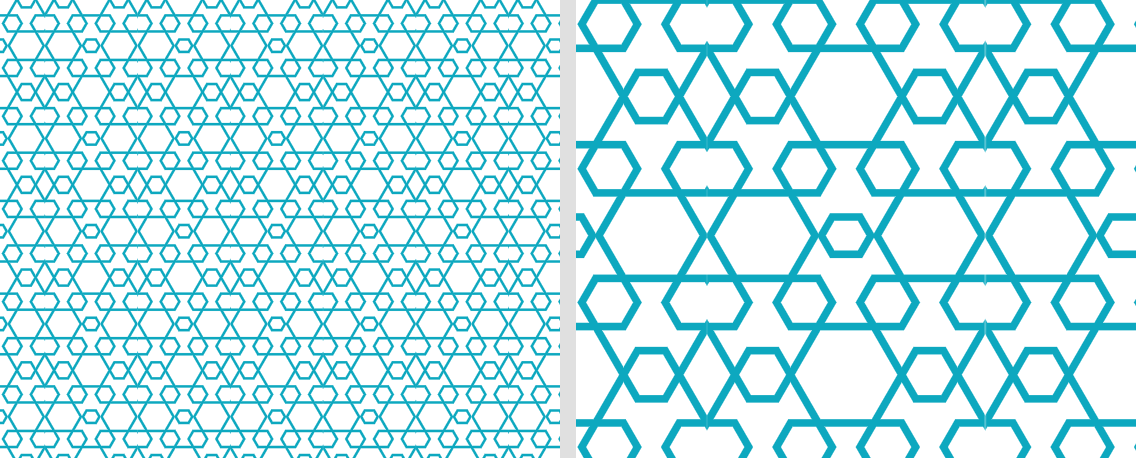
Left: the whole. Right: its middle third, enlarged.
A Shadertoy shader for this pattern:

```glsl
// Teal line lattice: large hexagons on a triangular grid with a small hexagon
// between each pair of neighbours. The grid is cut to a square tile and mirrored,
// so motifs are cropped at the seams, where a faint pale slit shows.

const vec3  INK        = vec3(0.05, 0.66, 0.75);
const vec3  PAPER      = vec3(1.0);
const float TILE_WIDTH = 0.16563;              // tile side / canvas width
const vec2  ORIGIN     = vec2(0.4113, 0.4878); // a tile corner, in canvas widths
const float TILE_UNITS = 10.0;                 // tile side in small hexagon radii
const float SMALL_R    = 1.0;
const float LARGE_R    = 2.0;
const float LINE_WIDTH = 0.272;
const float SLIT_WIDTH = 0.07;
const float SLIT_FADE  = 0.6;
const float EDGE_SOFT  = 1.1;                  // antialiasing width in pixels
const float SIN60      = 0.8660254;
const vec2  GRID       = vec2(6.0, 12.0 * SIN60); // rectangular period of the lattice

float hash(float n) {
    return fract(sin(n * 127.1) * 43758.5453);
}

// Distance to the outline of a hexagon with corners on the x axis
float hexOutline(vec2 p, float radius) {
    p = abs(p);
    return abs(max(p.y, p.x * SIN60 + p.y * 0.5) - radius * SIN60);
}

// Offset from the nearest point of a rectangular grid
vec2 repeatAt(vec2 p, vec2 centre, vec2 period) {
    p -= centre;
    return p - period * floor(p / period + 0.5);
}

// Distance to the whole line work, measured from a large hexagon's centre
float lattice(vec2 p) {
    vec2 halfGrid = GRID * 0.5;
    float large = min(hexOutline(repeatAt(p, vec2(0.0), GRID), LARGE_R),
                      hexOutline(repeatAt(p, halfGrid, GRID), LARGE_R));
    float level = min(hexOutline(repeatAt(p, vec2(halfGrid.x, 0.0), GRID), SMALL_R),
                      hexOutline(repeatAt(p, vec2(0.0, halfGrid.y), GRID), SMALL_R));
    float slanted = hexOutline(repeatAt(p, halfGrid * 0.5, halfGrid), SMALL_R);
    return min(large, min(level, slanted));
}

void mainImage(out vec4 fragColor, in vec2 fragCoord) {
    float scale = TILE_UNITS / TILE_WIDTH;
    float soft = EDGE_SOFT * scale / iResolution.x;
    vec2 p = (fragCoord / iResolution.x - ORIGIN) * scale;

    // Mirror about the tile seams
    vec2 tile = floor(p / TILE_UNITS + 0.5);
    p = abs(p - tile * TILE_UNITS);

    // Lines, with a large hexagon centred half a tile from the seam
    float d = lattice(p - vec2(TILE_UNITS * 0.5, 0.0)) - LINE_WIDTH * 0.5;
    float ink = clamp(0.5 - d / soft, 0.0, 1.0);

    // Pale slit on each vertical seam, its strength varying by column
    float slit = clamp(0.5 - (p.x - SLIT_WIDTH * 0.5) / soft, 0.0, 1.0)
               * min(1.0, SLIT_WIDTH / soft);
    ink *= 1.0 - slit * SLIT_FADE * hash(tile.x + 3.0);

    fragColor = vec4(mix(PAPER, INK, ink), 1.0);
}
```
